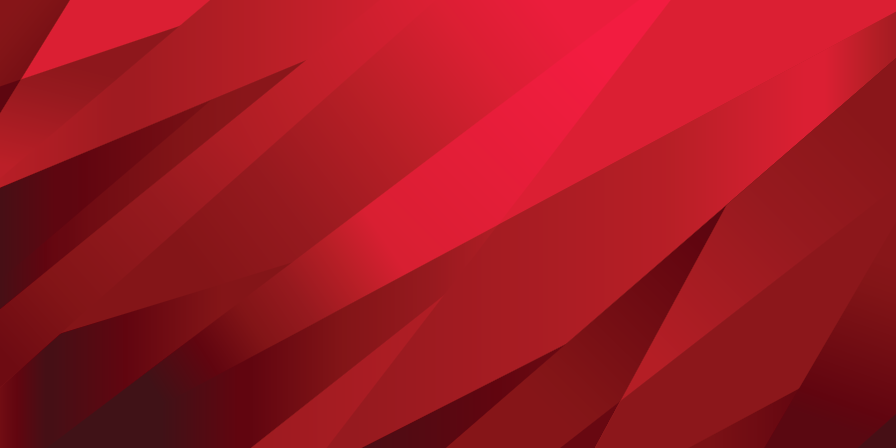
Reproduce this background procedurally as a WebGL 1 fragment shader.

```glsl
precision highp float;

uniform vec2 u_resolution;

#define EDGE_WIDTH 1.2
#define SHADOW  vec3(0.25, 0.07, 0.09)
#define WINE    vec3(0.38, 0.02, 0.06)
#define MAROON  vec3(0.51, 0.08, 0.09)
#define BRICK   vec3(0.59, 0.10, 0.12)
#define RED     vec3(0.72, 0.12, 0.15)
#define SCARLET vec3(0.86, 0.12, 0.20)
#define GLOW    vec3(0.95, 0.11, 0.25)

// Canvas position: x runs 0..2, y runs 0..1
vec2 p;

// Palette lookup: 0 is the darkest colour, 6 the brightest
vec3 palette(float shade) {
  vec3 c = mix(SHADOW, WINE, clamp(shade, 0.0, 1.0));
  c = mix(c, MAROON, clamp(shade - 1.0, 0.0, 1.0));
  c = mix(c, BRICK, clamp(shade - 2.0, 0.0, 1.0));
  c = mix(c, RED, clamp(shade - 3.0, 0.0, 1.0));
  c = mix(c, SCARLET, clamp(shade - 4.0, 0.0, 1.0));
  return mix(c, GLOW, clamp(shade - 5.0, 0.0, 1.0));
}

// Smooth coverage of the lower right side of the line a to b
float below(vec2 a, vec2 b) {
  vec2 d = normalize(b - a);
  float dist = dot(p - a, vec2(d.y, -d.x));
  return clamp(dist * u_resolution.y / EDGE_WIDTH + 0.5, 0.0, 1.0);
}

// Linear gradient between two shades, from point a to point b
float ramp(vec2 a, vec2 b, float from, float to) {
  vec2 d = b - a;
  return mix(from, to, clamp(dot(p - a, d) / dot(d, d), 0.0, 1.0));
}

// Horizontal gradient between two shades
float rampX(float x0, float x1, float from, float to) {
  return mix(from, to, clamp((p.x - x0) / (x1 - x0), 0.0, 1.0));
}

// Upper left: corner, bright sliver, long bands and dark wedge
float leftShards() {
  float corner = below(vec2(0.0, 0.747), vec2(0.156, 1.0));
  float fold = below(vec2(0.0, 0.807), vec2(0.404, 0.943));
  float topBand = below(vec2(0.0, 0.602), vec2(0.469, 1.0));
  float wedgeTop = below(vec2(0.0, 0.581), vec2(0.682, 0.865));
  float wedgeMid = below(vec2(0.0, 0.375), vec2(0.47, 0.775));
  float wedgeEnd = below(vec2(0.0, 0.310), vec2(0.682, 0.865));
  float slab = below(vec2(0.0, 0.135), vec2(0.9375, 0.969));
  float foot = below(vec2(0.143, 0.258), vec2(0.482, 0.362));

  float s = mix(ramp(vec2(0.0, 0.95), vec2(0.12, 0.85), 2.2, 1.5), 0.9, fold);
  float sliver = mix(5.0, ramp(vec2(0.12, 0.86), vec2(0.06, 0.62), 2.6, 4.1), fold);
  s = mix(s, sliver, corner);

  float band = rampX(0.0, 0.25, 4.0, 3.3) + rampX(0.3, 1.15, 0.0, 2.1);
  s = mix(s, band, topBand);

  float wedge = rampX(0.0, 0.12, 0.2, 0.9) + rampX(0.15, 0.55, 0.0, 1.1);
  s = mix(s, wedge + 0.4 * wedgeMid * rampX(0.0, 0.2, 0.0, 1.0), wedgeTop);

  float lowBand = ramp(vec2(0.0, 0.22), vec2(0.52, 0.69), 1.4, 3.7);
  lowBand += ramp(vec2(0.52, 0.69), vec2(1.1, 1.0), 0.0, 1.6);
  s = mix(s, lowBand, wedgeEnd);

  s = mix(s, ramp(vec2(0.44, 0.40), vec2(1.22, 1.0), 2.1, 5.7), slab);
  float footShade = rampX(0.0, 0.1, 1.5, 0.2) + rampX(0.12, 0.5, 0.0, 1.9);
  return mix(s, footShade, slab * foot);
}

// Centre: glowing beam, bright pane, crimson wedge and broad red slab
float centreShards(float s) {
  float beam = below(vec2(0.104, 0.0), vec2(1.203, 0.831));
  float ridge = below(vec2(0.469, 0.154), vec2(2.0, 0.974));
  float ember = below(vec2(0.560, 0.0), vec2(0.995, 0.344));
  float pane = below(vec2(0.729, 0.0), vec2(1.497, 1.0));

  float light = ramp(vec2(0.35, 0.12), vec2(0.49, 0.21), 0.0, 1.2);
  light += ramp(vec2(0.49, 0.21), vec2(0.86, 0.46), 0.0, 3.7);
  light += ramp(vec2(0.86, 0.46), vec2(1.3, 0.9), 0.0, 1.1);
  s = mix(s, light, beam);

  float crimson = rampX(0.36, 0.53, 0.0, 1.0) + rampX(0.56, 1.1, 0.0, 2.7);
  s = mix(s, crimson, ridge);
  s = mix(s, rampX(0.58, 0.98, 3.2, 3.8), ember * ridge);
  s = mix(s, 5.0, pane * (1.0 - ridge));

  float broad = rampX(0.8, 1.5, 3.0, 4.0) + rampX(1.5, 1.8, 0.0, 1.0);
  broad -= rampX(1.84, 2.0, 0.0, 1.6);
  return mix(s, broad, pane * ridge);
}

// Lower right: dark cleft, red facets and shaded corner
float rightShards(float s) {
  float hem = below(vec2(0.807, 0.0), vec2(1.263, 0.232));
  float cleft = below(vec2(0.995, 0.0), vec2(2.0, 0.870));
  float facet = below(vec2(1.328, 0.0), vec2(1.620, 0.539));
  float lower = below(vec2(1.25, 0.0), vec2(2.0, 0.583));
  float base = below(vec2(1.536, 0.0), vec2(1.784, 0.133));
  float shade = below(vec2(1.706, 0.0), vec2(2.0, 0.505));
  float corner = below(vec2(1.914, 0.0), vec2(2.0, 0.076));

  s = mix(s, rampX(0.83, 1.2, 0.4, 1.2), hem);
  s = mix(s, ramp(vec2(1.58, 0.49), vec2(1.2, 0.1), 0.9, 2.2), cleft);
  s = mix(s, 1.2, lower);
  s = mix(s, ramp(vec2(1.45, 0.2), vec2(1.95, 0.7), 3.9, 2.4), facet * cleft);
  s = mix(s, 2.5, facet * lower);
  s = mix(s, rampX(1.58, 1.78, 1.8, 1.1), base);
  s = mix(s, ramp(vec2(1.97, 0.43), vec2(1.84, 0.06), 2.3, 0.8), shade);
  return mix(s, 0.2, corner);
}

void main() {
  p = gl_FragCoord.xy / u_resolution * vec2(2.0, 1.0);
  float s = rightShards(centreShards(leftShards()));
  gl_FragColor = vec4(palette(s), 1.0);
}
```
